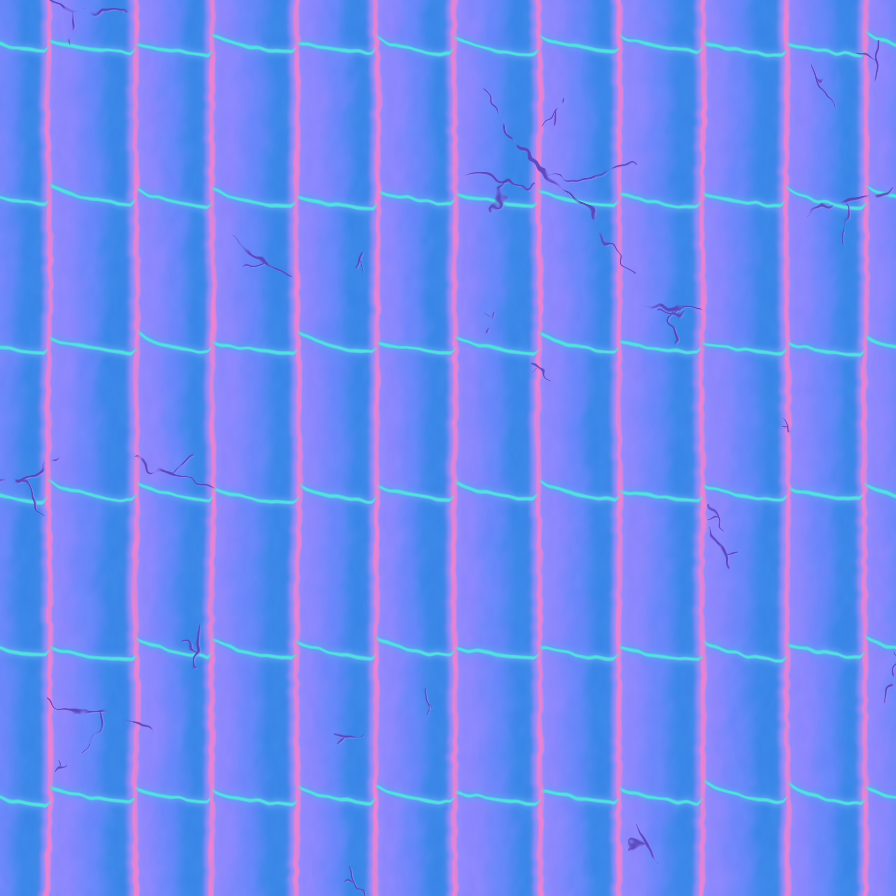
A WebGL 2 fragment shader for this texture map:

```glsl
#version 300 es
precision highp float;

uniform vec2 u_resolution;
out vec4 fragColor;

#define COLUMNS 11.0
#define ROWS 6.0
#define GRID_SHIFT vec2(0.63, 0.656)
#define SEAM_WIDTH 0.0034
#define LIP_WIDTH 0.0020
#define EDGE_JITTER 0.09
#define CRACK_COUNT 26
#define CRACK_WIDTH 0.0016

const vec3 VIOLET = vec3(0.55, 0.53, 0.99);
const vec3 PERIWINKLE = vec3(0.41, 0.53, 0.98);
const vec3 BLUE = vec3(0.23, 0.53, 0.91);
const vec3 LILAC = vec3(0.62, 0.55, 0.98);
const vec3 PINK = vec3(0.93, 0.51, 0.82);
const vec3 SKY = vec3(0.36, 0.64, 0.95);
const vec3 CYAN = vec3(0.32, 0.88, 0.88);
const vec3 CRACK_DARK = vec3(0.31, 0.25, 0.72);
const vec3 CRACK_LIGHT = vec3(0.66, 0.50, 0.96);

float hash(vec2 p) {
    vec3 q = fract(p.xyx * 0.1031);
    q += dot(q, q.yzx + 33.33);
    return fract((q.x + q.y) * q.z);
}

float noise(vec2 p) {
    vec2 i = floor(p), f = fract(p);
    f = f * f * (3.0 - 2.0 * f);
    return mix(mix(hash(i), hash(i + vec2(1, 0)), f.x),
               mix(hash(i + vec2(0, 1)), hash(i + vec2(1, 1)), f.x), f.y);
}

float fbm(vec2 p) {
    return 0.55 * noise(p) + 0.3 * noise(p * 2.1 + 7.0) + 0.15 * noise(p * 4.3 + 19.0);
}

// Wavering position of a vertical seam, in column units
float seam(float column, float y) {
    float id = mod(column, COLUMNS);
    float shift = hash(vec2(id, 3.7)) - 0.5;
    float sway = noise(vec2(id * 17.0, y * 9.0)) - 0.5;
    float rough = noise(vec2(id * 31.0, y * 110.0)) - 0.5;
    return column + EDGE_JITTER * (shift + 0.5 * sway + 0.28 * rough);
}

// Tapered stroke from a to b
float stroke(vec2 p, vec2 a, vec2 b, float width, float px) {
    vec2 d = b - a;
    float h = clamp(dot(p - a, d) / dot(d, d), 0.0, 1.0);
    float w = width * (1.0 - 0.8 * abs(2.0 * h - 1.0));
    return 1.0 - smoothstep(w - 0.5 * px, w + px, length(p - a - d * h));
}

// Scattered forked cracks, the first one long
float cracks(vec2 p, float px) {
    vec2 q = p + 0.024 * (vec2(noise(p * 26.0), noise(p * 26.0 + 40.0)) - 0.5)
               + 0.010 * (vec2(noise(p * 95.0), noise(p * 95.0 + 70.0)) - 0.5);
    float mask = 0.0;
    for (int k = 0; k < CRACK_COUNT; k++) {
        float id = float(k);
        bool major = k == 0;
        float size = hash(vec2(id, 8.3));
        float angle = major ? -0.85 : 6.283 * hash(vec2(id, 5.1));
        float reach = major ? 0.13 : mix(0.012, 0.06, size * size);
        vec2 center = major ? vec2(0.62, 0.80) : vec2(hash(vec2(id, 1.3)), hash(vec2(id, 2.9)));
        vec2 along = reach * vec2(cos(angle), sin(angle));
        float turn = angle + 0.7 + 0.8 * size;
        vec2 fork = 0.7 * reach * vec2(cos(turn), sin(turn));
        float width = CRACK_WIDTH * (major ? 1.25 : 0.4 + 0.6 * size);
        mask = max(mask, stroke(q, center - along, center + along, width, px));
        mask = max(mask, stroke(q, center, center + fork, 0.65 * width, px));
    }
    return mask * smoothstep(0.15, 0.45, noise(p * 75.0 + 11.0));
}

void main() {
    vec2 p = gl_FragCoord.xy / u_resolution;
    float px = 1.0 / min(u_resolution.x, u_resolution.y);
    vec2 grid = p * vec2(COLUMNS, ROWS) - GRID_SHIFT;

    // Column containing this point
    float column = floor(grid.x);
    if (grid.x < seam(column, p.y)) column -= 1.0;
    else if (grid.x > seam(column + 1.0, p.y)) column += 1.0;
    float left = seam(column, p.y), right = seam(column + 1.0, p.y);
    float t = (grid.x - left) / (right - left);
    float columnId = mod(column, COLUMNS);

    // Sagging lip across the tile
    float row = floor(grid.y + 0.5);
    vec2 tile = vec2(columnId, mod(row, ROWS));
    float vary = hash(tile + 21.0);
    float lip = row + 0.06 * (hash(vec2(tile.y, 6.2)) - 0.5) + 0.035 * (hash(tile + 4.0) - 0.5);
    lip += mix(0.03, 0.11, vary) * exp(-4.0 * t) - 0.035 * smoothstep(0.2, 0.95, t);
    lip += 0.025 * smoothstep(0.93, 1.0, t) + 0.022 * (noise(p * vec2(90.0, 12.0)) - 0.5);
    float lipOffset = (grid.y - lip) / ROWS;

    // Curved tile face with soft streaks
    float body = step(lip, grid.y) + row;
    float drift = 0.10 * (hash(vec2(columnId, body)) - 0.5);
    float streak = fbm(mat2(0.9, 0.35, -0.45, 0.9) * p * vec2(45.0, 22.0)) - 0.5;
    float s = t + drift + 0.16 * streak;
    vec3 color = mix(VIOLET, PERIWINKLE, smoothstep(0.16, 0.50, s));
    color = mix(color, BLUE, smoothstep(0.46, 0.76, s));
    color = mix(color, LILAC, smoothstep(0.86, 0.98, t));
    color += 0.025 * (fbm(p * vec2(110.0, 60.0)) - 0.5) * vec3(1.0, 1.0, 0.4);

    // Lips and seams
    float lipWidth = LIP_WIDTH * mix(0.65, 1.25, noise(p * 65.0));
    float lipGlow = exp(-pow(lipOffset / 0.0058, 2.0));
    float lipCore = 1.0 - smoothstep(0.3 * lipWidth, lipWidth + px, abs(lipOffset));
    color = mix(color, SKY, 0.75 * lipGlow);
    float seamDistance = min(grid.x - left, right - grid.x) / COLUMNS;
    float seamWidth = SEAM_WIDTH * mix(0.7, 1.25, noise(p * vec2(14.0, 45.0)));
    float seamCore = 1.0 - smoothstep(0.35 * seamWidth, seamWidth + px, seamDistance);
    color = mix(color, LILAC, 0.65 * exp(-pow(seamDistance / 0.0075, 2.0)));
    color = mix(color, PINK, seamCore * mix(0.75, 1.0, noise(p * 38.0)));
    color = mix(color, CYAN, lipCore * (1.0 - 0.55 * seamCore));

    // Cracks with a lit rim
    color = mix(color, CRACK_LIGHT, 0.6 * cracks(p + vec2(-0.0016, 0.0012), px));
    color = mix(color, CRACK_DARK, 0.85 * cracks(p, px));
    fragColor = vec4(color, 1.0);
}
```
